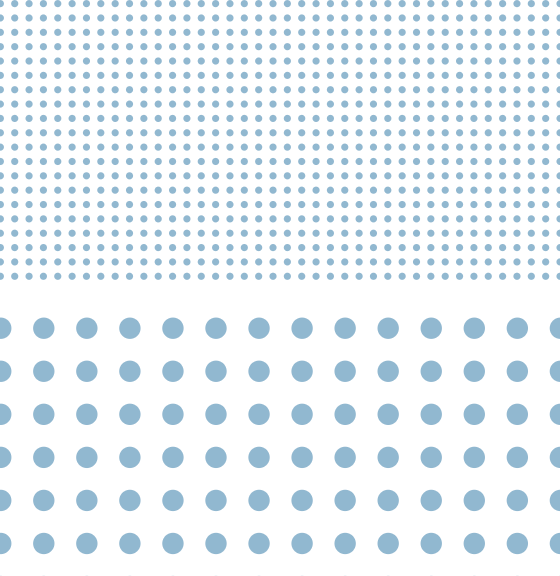
Top: the whole. Bottom: its middle third, enlarged.
Reproduce this pattern procedurally as a Shadertoy shader.

```glsl
// Polka dots: a square grid of soft blue discs on white.
// Each point is folded into the cell of its nearest dot, then a
// circle distance function is turned into smooth coverage.

const vec3 PAPER = vec3(1.0);
const vec3 DOT_BLUE = vec3(0.57, 0.72, 0.815);

// Lengths are fractions of the canvas height.
const float SPACING = 0.05125;
const float RADIUS = 0.0127;
const vec2 FIRST_DOT = vec2(0.0013, 0.0133);

// Offset from the nearest grid point.
vec2 repeatGrid(vec2 p, float spacing) {
    return (fract(p / spacing + 0.5) - 0.5) * spacing;
}

float circleDistance(vec2 p, float radius) {
    return length(p) - radius;
}

// Coverage of a shape, blended over one pixel at its edge.
float coverage(float dist, float pixel) {
    return clamp(0.5 - dist / pixel, 0.0, 1.0);
}

void mainImage(out vec4 fragColor, in vec2 fragCoord) {
    float pixel = 1.0 / iResolution.y;
    vec2 p = fragCoord * pixel;

    vec2 cell = repeatGrid(p - FIRST_DOT, SPACING);
    float dots = coverage(circleDistance(cell, RADIUS), pixel);

    fragColor = vec4(mix(PAPER, DOT_BLUE, dots), 1.0);
}
```
